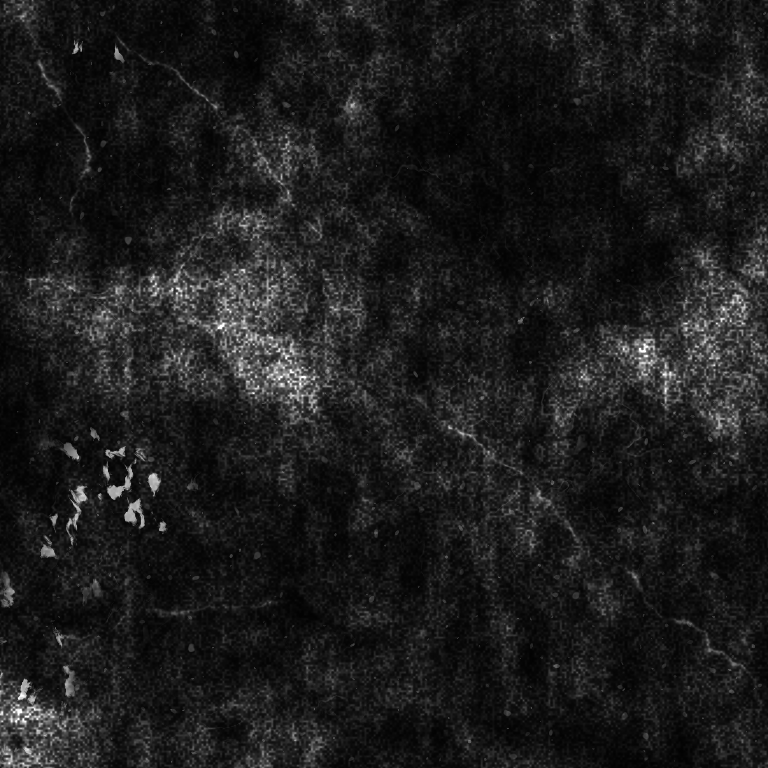
Write a three.js fragment shader that draws this texture.

```glsl
// Dark weathered stone: cloudy grey haze over near-black, crossed by pale cracks.
// Haze, mottling, streaks and grain multiply in log space; veins, flecks
// and scattered specks are then added as light on top.

varying vec2 vUv;

const float BASE_TONE = 0.064;
const float CLOUD_GAIN = 2.6;
const float MOTTLE_GAIN = 2.9;
const float STREAK_GAIN = 0.55;
const float GRAIN_GAIN = 1.75;
const float GRAIN_SCALE = 330.0;
const float VEIN_WIDTH = 0.0022;
const float VEIN_LIGHT = 0.24;
const float WEB_LIGHT = 0.10;
const float FLECK_LIGHT = 0.62;
const float SPECK_LIGHT = 0.22;

float hash(vec2 p) {
  vec3 q = fract(vec3(p.xyx) * 0.1031);
  q += dot(q, q.yzx + 33.33);
  return fract((q.x + q.y) * q.z);
}

float noise(vec2 p) {
  vec2 i = floor(p);
  vec2 f = fract(p);
  f = f * f * (3.0 - 2.0 * f);
  float low = mix(hash(i), hash(i + vec2(1.0, 0.0)), f.x);
  float high = mix(hash(i + vec2(0.0, 1.0)), hash(i + vec2(1.0, 1.0)), f.x);
  return mix(low, high, f.y);
}

float fbm(vec2 p) {
  float sum = 0.0;
  float gain = 0.5;
  for (int i = 0; i < 5; i++) {
    sum += gain * noise(p);
    p = mat2(1.6, 1.2, -1.2, 1.6) * p + 17.3;
    gain *= 0.5;
  }
  return sum / 0.97;
}

vec2 warp(vec2 p, float scale, float amount) {
  vec2 q = p * scale;
  return p + amount * (vec2(fbm(q + 3.7), fbm(q + 41.2)) - 0.5);
}

float patchAt(vec2 p, vec2 centre, vec2 radius) {
  vec2 d = (p - centre) / radius;
  return exp(-dot(d, d));
}

// A thin bright core with a soft dusty halo along a segment
float vein(vec2 p, vec2 a, vec2 b, float strength) {
  vec2 ab = b - a;
  float t = clamp(dot(p - a, ab) / dot(ab, ab), 0.0, 1.0);
  float d = length(p - a - ab * t) / VEIN_WIDTH;
  return strength * (exp(-d * d) + 0.28 * exp(-d * 0.28));
}

// Thin lines where a noise field crosses its middle value
float web(vec2 p, float scale, float width) {
  float d = abs(fbm(p * scale) - 0.5);
  return 1.0 - smoothstep(0.0, width, d);
}

// Small irregular chips, one at most in each cell
float specks(vec2 p, float scale, float chance) {
  vec2 cell = floor(p * scale);
  vec2 centre = 0.3 + 0.4 * vec2(hash(cell + 5.1), hash(cell + 9.4));
  vec2 d = fract(p * scale) - centre;
  float angle = 6.283 * hash(cell + 2.8);
  d = mat2(cos(angle), sin(angle), -sin(angle), cos(angle)) * d;
  d.y *= 1.0 + 1.2 * hash(cell + 7.7);
  float radius = 0.08 + 0.14 * hash(cell + 13.6);
  float ragged = length(d) + 0.12 * (noise(p * 210.0) - 0.5);
  float shape = 1.0 - smoothstep(radius * 0.5, radius, ragged);
  return shape * step(hash(cell + 21.9), chance) * (0.3 + 0.7 * hash(cell + 30.2));
}

void main() {
  vec2 p = vUv;
  vec2 soft = warp(p, 5.0, 0.22);
  vec2 bent = warp(warp(p, 6.0, 0.07), 32.0, 0.022);

  // Broad light and dark regions
  float haze = 1.15 * patchAt(soft, vec2(0.36, 0.71), vec2(0.19, 0.20));
  haze += 0.80 * patchAt(soft, vec2(0.12, 0.59), vec2(0.24, 0.10));
  haze += 1.10 * patchAt(soft, vec2(0.86, 0.52), vec2(0.32, 0.11));
  haze += 0.50 * patchAt(soft, vec2(0.08, 0.12), vec2(0.14, 0.16));
  float shade = 0.85 * patchAt(soft, vec2(0.70, 0.83), vec2(0.24, 0.20));
  shade += 0.75 * patchAt(soft, vec2(0.53, 0.63), vec2(0.07, 0.06));

  // Surface detail in log space
  float grain = noise(p * GRAIN_SCALE) - 0.5;
  float tone = haze - shade + CLOUD_GAIN * (fbm(p * 4.0 + 8.0) - 0.5);
  tone += MOTTLE_GAIN * (fbm(bent * vec2(30.0, 24.0)) - 0.5);
  tone += STREAK_GAIN * (noise(p * vec2(120.0, 8.0)) - 0.5);
  tone += GRAIN_GAIN * grain;
  float light = BASE_TONE * exp(tone);

  // Main cracks
  float cracks = vein(bent, vec2(0.02, 0.96), vec2(0.11, 0.82), 0.9);
  cracks += vein(bent, vec2(0.11, 0.82), vec2(0.095, 0.65), 0.9);
  cracks += vein(bent, vec2(0.13, 0.97), vec2(0.32, 0.83), 0.8);
  cracks += vein(bent, vec2(0.32, 0.83), vec2(0.40, 0.70), 0.9);
  cracks += vein(bent, vec2(0.33, 0.80), vec2(0.21, 0.60), 0.6);
  cracks += vein(bent, vec2(0.41, 0.72), vec2(0.37, 0.54), 0.7);
  cracks += vein(bent, vec2(0.00, 0.66), vec2(0.31, 0.57), 0.8);
  cracks += vein(bent, vec2(0.55, 0.49), vec2(1.00, 0.09), 0.9);
  cracks += vein(bent, vec2(0.08, 0.18), vec2(0.37, 0.22), 0.7);
  cracks += vein(bent, vec2(0.79, 0.95), vec2(0.98, 0.87), 0.35);
  float broken = smoothstep(0.25, 0.75, noise(p * 46.0)) * 0.8 + 0.2;
  light += VEIN_LIGHT * cracks * broken * (1.0 + 1.1 * grain);

  // Faint web of hairline cracks, densest in the haze
  float webMask = smoothstep(0.45, 0.68, fbm(p * 7.0 + 60.0)) + 0.45 * haze;
  float hairlines = web(bent + 2.0, 7.0, 0.012) + 0.6 * web(bent + 5.0, 17.0, 0.022);
  light += WEB_LIGHT * webMask * hairlines * broken * exp(-shade);

  // Bright ragged flecks in clusters
  float cluster = patchAt(p, vec2(0.15, 0.35), vec2(0.10, 0.10));
  cluster += patchAt(p, vec2(0.12, 0.95), vec2(0.05, 0.05));
  cluster += 0.9 * patchAt(p, vec2(0.04, 0.12), vec2(0.06, 0.14));
  cluster += 0.6 * patchAt(p, vec2(0.69, 0.61), vec2(0.04, 0.05));
  float chips = fbm(bent * vec2(62.0, 34.0) + 11.0) + 0.10 * min(cluster, 1.0);
  light += FLECK_LIGHT * smoothstep(0.70, 0.80, chips) * smoothstep(0.12, 0.7, cluster);

  // Scattered specks
  float dust = specks(p, 34.0, 0.20) + specks(p + 0.37, 75.0, 0.10);
  light += SPECK_LIGHT * dust * exp(-0.6 * shade);

  gl_FragColor = vec4(vec3(clamp(light, 0.0, 1.0)), 1.0);
}
```
